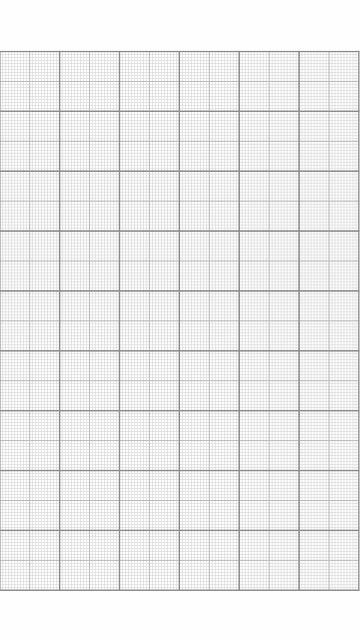
Write a Shadertoy shader that draws this pattern.

```glsl
// Millimetre graph paper: fine, middle and heavy grey rules on a white sheet,
// six heavy squares across and nine down, with blank bands above and below.
// Each rule set is box-filtered exactly, so thin lines stay even at any size.

#define SQUARES     vec2(6.0, 9.0)         // heavy squares across and down
#define PITCH       0.1663                 // side of a heavy square / canvas width
#define OFFSET      vec2(-0.0007, -0.0024) // left edge, and shift from mid height
#define FINE_COUNT  20.0                   // fine cells per heavy square
#define MID_COUNT   2.0                    // middle cells per heavy square
#define FINE_WIDTH  0.011                  // rule widths, in heavy squares
#define MID_WIDTH   0.0155
#define HEAVY_WIDTH 0.023
#define PAPER       vec3(0.995)
#define FINE_INK    vec3(0.85)
#define MID_INK     vec3(0.72)
#define HEAVY_INK   vec3(0.54)

// Integral of a unit-period stripe of the given width, centred on integers.
vec2 stripeIntegral(vec2 x, float width) {
    x += 0.5 * width;
    return floor(x) * width + min(fract(x), width);
}

// Share of the pixel covered by the rules of both directions.
float ruleCoverage(vec2 p, float pixel, float count, float width) {
    vec2 x = p * count;
    float footprint = pixel * count;
    float stripe = width * count;
    vec2 c = (stripeIntegral(x + 0.5 * footprint, stripe)
            - stripeIntegral(x - 0.5 * footprint, stripe)) / footprint;
    return 1.0 - (1.0 - c.x) * (1.0 - c.y);
}

// Smooth mask of the ruled area, including half of the outer heavy rules.
float sheetMask(vec2 p, float pixel) {
    vec2 inside = 0.5 * (SQUARES + HEAVY_WIDTH) - abs(p - 0.5 * SQUARES);
    vec2 m = clamp(inside / pixel + 0.5, 0.0, 1.0);
    return m.x * m.y;
}

void mainImage(out vec4 fragColor, in vec2 fragCoord) {
    // Position in heavy squares, measured from the lower left grid corner
    float aspect = iResolution.y / iResolution.x;
    vec2 corner = OFFSET + vec2(0.0, 0.5 * (aspect - SQUARES.y * PITCH));
    vec2 p = (fragCoord / iResolution.x - corner) / PITCH;
    float pixel = 1.0 / (iResolution.x * PITCH);

    // Rules from lightest to darkest
    vec3 ruled = PAPER;
    ruled = mix(ruled, FINE_INK, ruleCoverage(p, pixel, FINE_COUNT, FINE_WIDTH));
    ruled = mix(ruled, MID_INK, ruleCoverage(p, pixel, MID_COUNT, MID_WIDTH));
    ruled = mix(ruled, HEAVY_INK, ruleCoverage(p, pixel, 1.0, HEAVY_WIDTH));

    fragColor = vec4(mix(PAPER, ruled, sheetMask(p, pixel)), 1.0);
}
```
